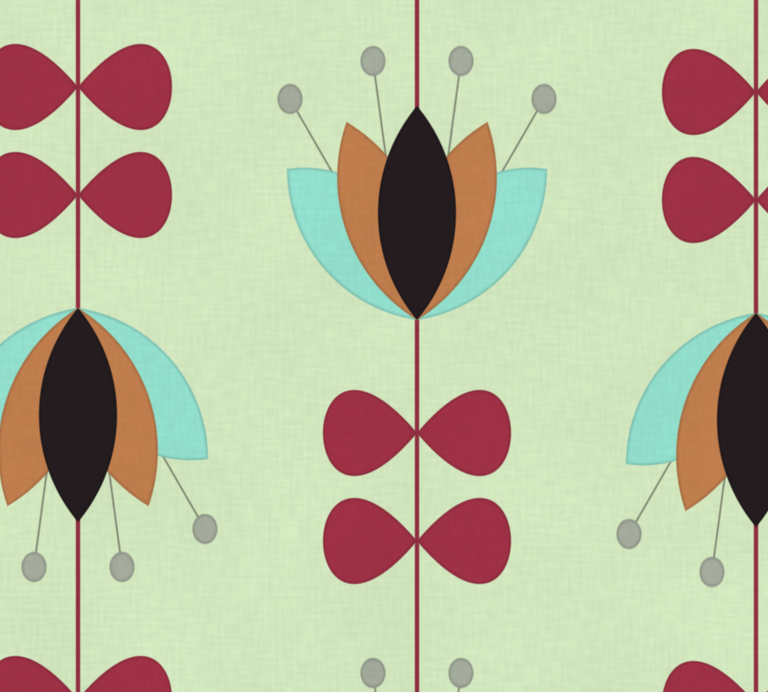
Give the GLSL for this pattern, as a Shadertoy shader.

```glsl
// Retro fabric: stems with alternating upright and hanging lotus flowers and paired leaves.

float gradientDot(vec2 cell, vec2 offset) {
    float angle = 6.2832 * fract(sin(dot(cell, vec2(127.1, 311.7))) * 43758.5);
    return dot(vec2(cos(angle), sin(angle)), offset);
}

float gradientNoise(vec2 p) {
    vec2 i = floor(p), f = fract(p), u = f * f * (3.0 - 2.0 * f);
    vec2 e = vec2(1, 0);
    return mix(mix(gradientDot(i, f), gradientDot(i + e, f - e), u.x),
               mix(gradientDot(i + e.yx, f - e.yx), gradientDot(i + 1.0, f - 1.0), u.x), u.y);
}

// Pointed petal from the origin to its tip, bounded by two arcs of given bulge
float petal(vec2 p, vec2 tip, float innerBulge, float outerBulge) {
    float halfLen = 0.5 * length(tip);
    vec2 dir = normalize(tip);
    float side = dot(p, vec2(dir.y, -dir.x));
    float bulge = side > 0.0 ? outerBulge : innerBulge;
    float radius = (halfLen * halfLen + bulge * bulge) / (2.0 * bulge);
    return length(vec2(dot(p, dir) - halfLen, abs(side) + radius - bulge)) - radius;
}

// Teardrop leaf pinched at the origin: y = 1.117 u sqrt(1 - u)
float leaf(vec2 p) {
    float u = p.x / 0.94;
    float f = p.y * p.y - 1.248 * u * u * (1.0 - u);
    vec2 slope = vec2(-1.328 * u * (2.0 - 3.0 * u), 2.0 * p.y);
    return f / (length(slope) + 0.001);
}

float segment(vec2 p, vec2 a, vec2 b) {
    vec2 ab = b - a;
    return length(p - a - ab * clamp(dot(p - a, ab) / dot(ab, ab), 0.0, 1.0));
}

// Lay ink over the cloth, slightly darker along the rim
void paint(inout vec3 color, vec3 ink, float d, float soft) {
    ink *= 1.0 - 0.13 * smoothstep(-0.04, 0.0, d);
    color = mix(color, ink, smoothstep(soft, -soft, d));
}

void paintStamen(inout vec3 color, vec2 p, vec2 root, vec2 bud, float soft) {
    paint(color, vec3(0.57, 0.60, 0.51), segment(p, root, bud) - 0.009, soft);
    vec2 squash = vec2(1.0, 0.83);
    paint(color, vec3(0.64, 0.67, 0.61), length((p - bud) * squash) - 0.125, soft);
}

void mainImage(out vec4 fragColor, in vec2 fragCoord) {
    // The canvas is 7.68 units wide, y runs down from the top
    float unit = 7.68 / iResolution.x;
    vec2 p = vec2(fragCoord.x, iResolution.y - fragCoord.y) * unit;
    float soft = max(0.012, 0.75 * unit);

    // Columns alternate between upright and hanging flowers
    float column = round((p.x - 4.17) / 3.39);
    bool hanging = mod(column, 2.0) > 0.5;
    float base = hanging ? 3.105 + 0.025 * column : 3.20;
    vec2 q = vec2(p.x - 4.17 - 3.39 * column, (base - p.y) * (hanging ? -1.0 : 1.0));
    q.y = mod(q.y + 2.92, 6.12) - 2.92;
    vec2 m = vec2(abs(q.x), q.y);

    vec3 color = vec3(0.82, 0.902, 0.742);
    vec3 wine = vec3(0.62, 0.19, 0.27);

    // Two leaf pairs and the stem
    for (int i = 0; i < 2; i++)
        paint(color, wine, leaf(m + vec2(0.0, 1.13 + 1.08 * float(i))), soft);
    paint(color, wine, m.x - 0.021, soft);

    // Flower, back to front
    paintStamen(color, m, vec2(0.78, 1.36), vec2(1.27, 2.21), soft);
    paintStamen(color, m, vec2(0.30, 1.55), vec2(0.44, 2.59), soft);
    paint(color, vec3(0.57, 0.87, 0.80), petal(m, vec2(1.30, 1.51), 0.55, 0.37), soft);
    paint(color, vec3(0.75, 0.49, 0.30), petal(m, vec2(0.705, 1.98), 0.38, 0.37), soft);
    paint(color, vec3(0.14, 0.11, 0.12), petal(m, vec2(0.0, 2.14), 0.39, 0.39), soft);

    // Woven threads and faint uneven dye
    float weave = gradientNoise(p * vec2(5, 28)) + gradientNoise(p * vec2(28, 5) + 40.0);
    color *= 1.0 + 0.025 * weave + 0.02 * gradientNoise(p * 0.9);
    fragColor = vec4(color, 1.0);
}
```
